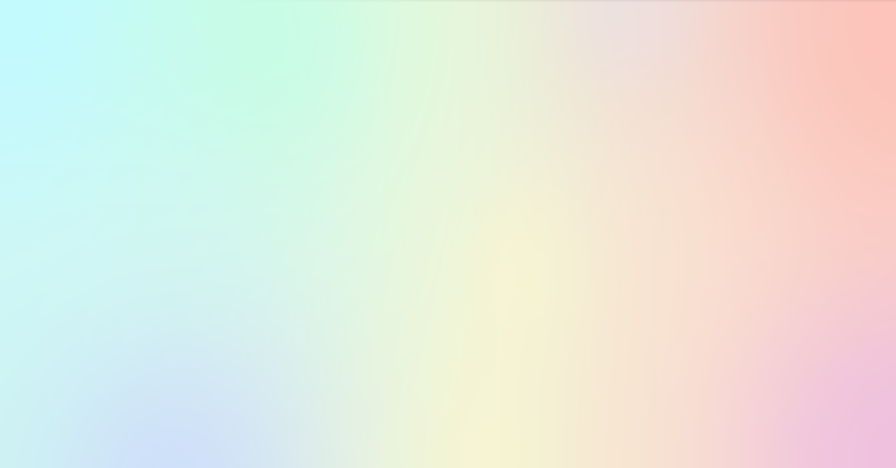
Reproduce this background procedurally as a Shadertoy shader.

```glsl
// Smooth blend of five colours spaced evenly from x = 0 to x = 1
vec3 softRamp(float x, vec3 stops[5]) {
    const float spread = 0.17;
    vec3 sum = vec3(0.0);
    float total = 0.0;
    for (int i = 0; i < 5; i++) {
        float d = (x - float(i) * 0.25) / spread;
        float weight = exp(-d * d);
        sum += stops[i] * weight;
        total += weight;
    }
    return sum / total;
}

// Tint the base with an elliptical gaussian glow
vec3 addGlow(vec3 base, vec2 uv, vec2 center, vec2 radius, vec3 tint, float strength) {
    vec2 d = (uv - center) / radius;
    return mix(base, tint, strength * exp(-dot(d, d)));
}

// Blend three rows of colour from the bottom to the top
vec3 blendRows(float y, vec3 bottom, vec3 middle, vec3 top) {
    vec3 d = (vec3(y) - vec3(0.0, 0.5, 1.0)) / 0.34;
    vec3 weight = exp(-d * d);
    return (bottom * weight.x + middle * weight.y + top * weight.z)
         / (weight.x + weight.y + weight.z);
}

void mainImage(out vec4 fragColor, in vec2 fragCoord) {
    vec2 uv = fragCoord / iResolution.xy;

    // Pastel rows, left to right
    vec3 top = softRamp(uv.x, vec3[5](
        vec3(0.76, 0.98, 1.00), vec3(0.78, 0.99, 0.91), vec3(0.90, 0.98, 0.86),
        vec3(0.95, 0.85, 0.83), vec3(0.99, 0.76, 0.72)));
    vec3 middle = softRamp(uv.x, vec3[5](
        vec3(0.81, 0.97, 0.97), vec3(0.82, 0.97, 0.94), vec3(0.92, 0.97, 0.86),
        vec3(0.98, 0.89, 0.82), vec3(0.98, 0.81, 0.77)));
    vec3 bottom = softRamp(uv.x, vec3[5](
        vec3(0.80, 0.96, 0.95), vec3(0.85, 0.91, 0.95), vec3(0.94, 0.97, 0.84),
        vec3(0.98, 0.89, 0.81), vec3(0.94, 0.76, 0.87)));
    vec3 color = blendRows(uv.y, bottom, middle, top);

    // Local glows
    vec3 skyBlue = vec3(0.76, 0.98, 1.00);
    vec3 mint = vec3(0.77, 0.99, 0.90);
    vec3 cream = vec3(0.98, 0.96, 0.82);
    vec3 periwinkle = vec3(0.80, 0.86, 0.99);
    vec3 lavender = vec3(0.92, 0.88, 0.90);
    vec3 coral = vec3(0.99, 0.76, 0.72);
    vec3 orchid = vec3(0.93, 0.74, 0.89);
    color = addGlow(color, uv, vec2(0.00, 0.95), vec2(0.15, 0.30), skyBlue, 0.6);
    color = addGlow(color, uv, vec2(0.31, 0.90), vec2(0.11, 0.25), mint, 0.6);
    color = addGlow(color, uv, vec2(0.58, 0.42), vec2(0.07, 0.20), cream, 0.6);
    color = addGlow(color, uv, vec2(0.54, 0.02), vec2(0.07, 0.30), cream, 0.6);
    color = addGlow(color, uv, vec2(0.19, -0.04), vec2(0.13, 0.28), periwinkle, 0.75);
    color = addGlow(color, uv, vec2(0.70, 0.98), vec2(0.08, 0.17), lavender, 0.55);
    color = addGlow(color, uv, vec2(1.00, 0.88), vec2(0.14, 0.30), coral, 0.6);
    color = addGlow(color, uv, vec2(1.02, 0.04), vec2(0.18, 0.30), orchid, 0.65);

    // Thin shade along the upper edge
    float shade = smoothstep(0.994, 1.0, uv.y) * smoothstep(0.2, 0.6, uv.x);
    color *= 1.0 - 0.06 * shade;

    fragColor = vec4(color, 1.0);
}
```
